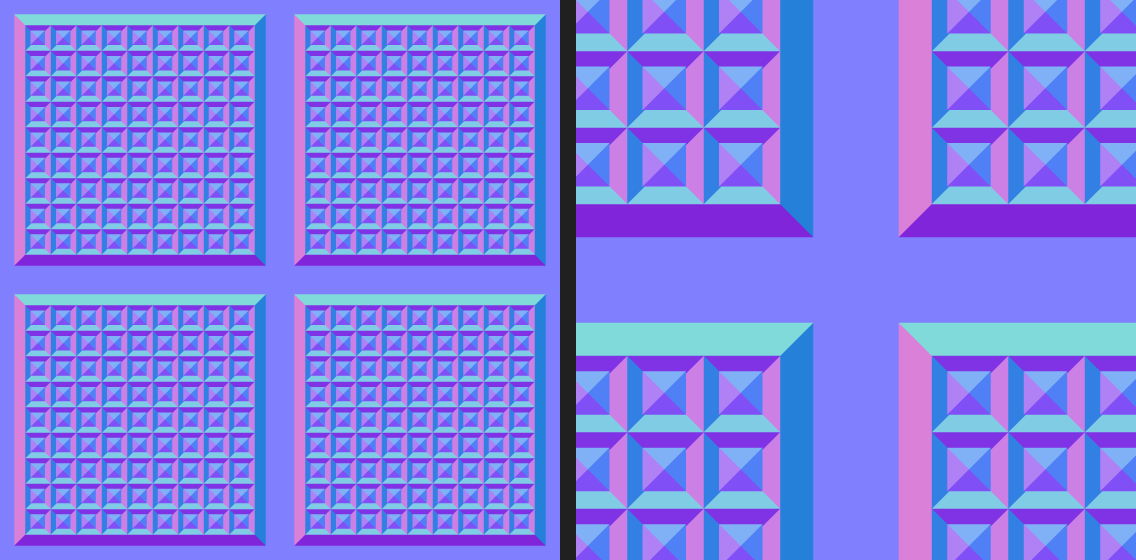
Left: the whole. Right: its middle third, enlarged.
Give the GLSL for this texture map, as a WebGL 1 fragment shader.

```glsl
precision highp float;
// Normal map of raised square panels, each holding a grid of pits with small pyramids.

uniform vec2 u_resolution;

#define PANELS 2.0          // panels across and down
#define CELLS 9.0           // pits across one panel
#define PANEL_HALF 0.449    // half width of a panel, in panel tiles
#define GRID_HALF 0.4097    // half width of the pit grid, in panel tiles
#define PYRAMID_HALF 0.284  // half width of a pyramid, in cells
#define PYRAMID_SHIFT vec2(-0.015, 0.015)
#define FRAME_TILT 0.71     // sideways part of each unit normal
#define PIT_TILT 0.60
#define PYRAMID_TILT 0.38
#define SAMPLES 4           // antialiasing samples per axis

// Distance from the centre, measured in squares
float squareRadius(vec2 p) {
  return max(abs(p.x), abs(p.y));
}

// Direction of the square's side that faces p
vec2 facingSide(vec2 p) {
  return abs(p.x) > abs(p.y) ? vec2(sign(p.x), 0.0) : vec2(0.0, sign(p.y));
}

// Sideways tilt of the surface; red falls to the right, green rises upward
vec2 surfaceTilt(vec2 uv) {
  vec2 tile = fract(uv * PANELS) - 0.5;
  float radius = squareRadius(tile);
  vec2 tilt = vec2(0.0);

  if (radius < GRID_HALF) {
    vec2 cell = fract((tile / GRID_HALF * 0.5 + 0.5) * CELLS) - 0.5;
    vec2 peak = cell - PYRAMID_SHIFT;
    tilt = squareRadius(peak) < PYRAMID_HALF
      ? facingSide(peak) * PYRAMID_TILT
      : -facingSide(cell) * PIT_TILT;
  } else if (radius < PANEL_HALF) {
    tilt = facingSide(tile) * FRAME_TILT;
  }
  return tilt * vec2(-1.0, 1.0);
}

// Unit normal packed into a colour
vec3 normalColor(vec2 tilt) {
  return vec3(tilt, sqrt(1.0 - dot(tilt, tilt))) * 0.5 + 0.5;
}

void main() {
  vec3 sum = vec3(0.0);
  float count = float(SAMPLES);

  // Average a grid of samples to smooth every edge
  for (int j = 0; j < SAMPLES; j++) {
    for (int i = 0; i < SAMPLES; i++) {
      vec2 offset = (vec2(float(i), float(j)) + 0.5) / count - 0.5;
      vec2 uv = (gl_FragCoord.xy + offset) / u_resolution;
      sum += normalColor(surfaceTilt(uv));
    }
  }
  gl_FragColor = vec4(sum / (count * count), 1.0);
}
```
